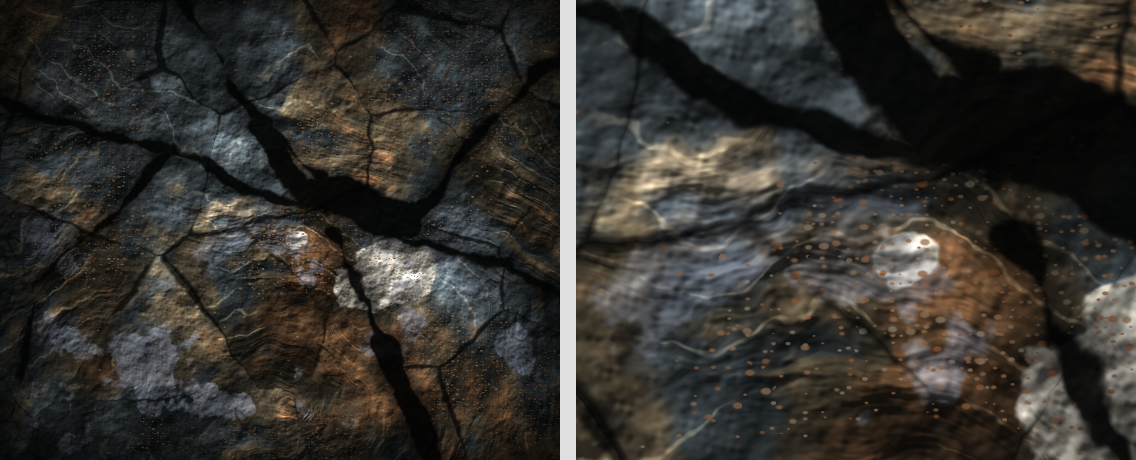
Left: the whole. Right: its middle third, enlarged.
Write a WebGL 2 fragment shader that draws this texture.

```glsl
#version 300 es
precision highp float;
// Dark fractured slate with folded bedding, rusty stains, quartz patches and grit.
uniform vec2 u_resolution;
out vec4 fragColor;

#define EXPOSURE 0.172
#define CONTRAST 3.4
#define RELIEF 1.25
#define STREAKS 32.0
#define VEINS 19.0
#define JOINT_SCALE 3.2
#define CRACK_WIDTH 0.005
#define GRIT_SCALE 95.0
#define SLATE vec3(0.92, 1.03, 1.09)
#define UMBER vec3(1.13, 0.99, 0.77)
#define RUST vec3(1.50, 0.94, 0.56)
#define QUARTZ vec3(0.60, 0.58, 0.54)

// Main fractures as segments: start xy, end xy
const vec4 FRACTURES[10] = vec4[10](
  vec4(.38, 1.02, .51, .81), vec4(.51, .81, .70, .62),
  vec4(1.24, .89, 1.02, .69), vec4(1.02, .69, .90, .49),
  vec4(-.02, .792, .37, .657), vec4(.37, .657, .72, .537),
  vec4(.72, .537, 1.24, .357), vec4(.37, .66, .08, .38),
  vec4(.08, .38, .02, .10), vec4(.72, .50, .82, .28));

float hash(vec2 p) {
  return fract(sin(dot(p, vec2(127.1, 311.7))) * 43758.5453);
}

float noise(vec2 p) {
  vec2 i = floor(p), f = fract(p);
  f = f * f * (3.0 - 2.0 * f);
  return mix(mix(hash(i), hash(i + vec2(1, 0)), f.x),
             mix(hash(i + vec2(0, 1)), hash(i + vec2(1, 1)), f.x), f.y);
}

float fbm(vec2 p) {
  float sum = 0.0, amp = 0.52;
  for (int i = 0; i < 5; i++) {
    sum += amp * noise(p);
    p = mat2(1.6, 1.2, -1.2, 1.6) * p + 5.3;
    amp *= 0.5;
  }
  return sum;
}

float segment(vec2 p, vec2 a, vec2 b) {
  vec2 ab = b - a;
  return length(p - a - ab * clamp(dot(p - a, ab) / dot(ab, ab), 0.0, 1.0));
}

// Layer coordinate: a lying fold below the main fracture, tilted beds above
float bedding(vec2 p, bool upper) {
  vec2 w = p + 0.32 * (vec2(fbm(p * 2.8), fbm(p * 2.8 + 17.0)) - 0.5);
  if (upper) return dot(w, vec2(0.38, 0.92)) + 0.10 * sin(w.x * 5.0);
  vec2 d = w - vec2(0.60, 0.13);
  d.x *= d.x < 0.0 ? 0.5 : 1.1;
  return length(d);
}

float streaks(vec2 p, float bed) {
  return fbm(vec2(bed * STREAKS, dot(p, vec2(9.0, 6.0))));
}

float height(vec2 p, bool upper, float layered) {
  return 0.016 * layered * streaks(p, bedding(p, upper)) + 0.036 * fbm(p * 13.0);
}

// Joint blocks: x edge distance, y random tone, z slant across the block
vec3 joints(vec2 p) {
  vec2 cell = floor(p), offset = vec2(0);
  float near = 9.0, second = 9.0, id = 0.0;
  for (int k = 0; k < 9; k++) {
    vec2 c = cell + vec2(k % 3 - 1, k / 3 - 1);
    vec2 to = p - c - vec2(hash(c), hash(c + 41.0));
    float d = length(to);
    if (d < near) { second = near; near = d; offset = to; id = hash(c + 7.0); }
    else second = min(second, d);
  }
  return vec3(second - near, id, dot(offset, vec2(cos(id * 40.0), sin(id * 40.0))));
}

float patchMask(vec2 p, vec2 center, vec2 radius) {
  float d = length((p - center) / radius) + 1.5 * (fbm(p * 16.0) - 0.5);
  return 1.0 - smoothstep(0.92, 1.02, d);
}

void main() {
  vec2 p = gl_FragCoord.xy / u_resolution.y;
  float px = 1.0 / u_resolution.y;
  vec2 rough = p + 0.05 * (vec2(fbm(p * 9.0), fbm(p * 9.0 + 31.0)) - 0.5);
  bool upper = rough.y > 0.785 - 0.346 * rough.x;

  // Smooth faces and layered zones, lit from the upper left
  float layered = mix(0.25, 1.0, smoothstep(0.40, 0.62, fbm(p * 3.2 + 9.0) + (upper ? -0.05 : 0.06)));
  float bed = bedding(p, upper), streak = streaks(p, bed), e = 0.0025;
  float h = height(p, upper, layered), grainTone = fbm(p * 26.0 + 4.0);
  vec2 slope = (vec2(height(p + vec2(e, 0), upper, layered), height(p + vec2(0, e), upper, layered)) - h) / e;
  float shade = clamp(1.0 + RELIEF * dot(slope, vec2(0.5, -0.85)), 0.4, 1.8);
  vec3 block = joints(mat2(0.95, 0.35, -0.5, 1.0) * rough * JOINT_SCALE + 2.0);
  float tone = 0.38 * layered * (streak - 0.5) + 0.40 * (fbm(p * 5.0 + 3.0) - 0.5) + 0.38 * (grainTone - 0.5);
  float light = EXPOSURE * exp(CONTRAST * tone) * shade * (mix(0.75, 1.25, block.y) + 0.4 * block.z);

  // Mineral stains
  float stain = fbm(p * 4.2 + 23.0) + 0.35 * layered * (streak - 0.5) + 0.15 * (grainTone - 0.5);
  vec3 tint = mix(SLATE, UMBER, smoothstep(0.44, 0.56, stain));
  tint = mix(tint, RUST, 0.6 * smoothstep(0.58, 0.70, stain));
  vec3 color = tint * light;

  // Thin broken veins following the beds
  float vein = abs(fract(bed * VEINS + 1.6 * fbm(p * 10.0)) - 0.5);
  vein = 1.0 - smoothstep(0.01, 0.05 + VEINS * px, vein);
  color += vec3(0.15, 0.13, 0.10) * vein * smoothstep(0.48, 0.66, fbm(p * 8.0 + 51.0)) * shade;

  // Quartz and scattered bluish crusts
  float quartz = max(patchMask(p, vec2(0.83, 0.405), vec2(0.105, 0.07)),
                     patchMask(p, vec2(0.645, 0.48), vec2(0.036, 0.026)));
  color = mix(color, QUARTZ * shade * (0.45 + 0.9 * grainTone), 0.9 * quartz);
  float crust = smoothstep(0.64, 0.70, fbm(p * 8.0 + 80.0) + 0.4 * (grainTone - 0.5));
  crust *= 1.0 - smoothstep(0.35, 0.65, p.y);
  color = mix(color, vec3(0.35, 0.37, 0.42) * shade, 0.6 * crust);

  // Grit in two sizes, gathered in drifts
  for (int k = 0; k < 2; k++) {
    vec2 g = p * GRIT_SCALE * (1.0 + 0.7 * float(k)), c = floor(g);
    vec2 center = 0.3 + 0.4 * vec2(hash(c + 3.0), hash(c + 13.0));
    float size = mix(0.10, 0.28, hash(c + 29.0));
    float grain = 1.0 - smoothstep(size - 0.1, size + 0.1, length((fract(g) - center) * vec2(0.8, 1.2)));
    float drift = 0.36 * smoothstep(0.46, 0.66, fbm(p * 4.5 + 67.0));
    vec3 sand = mix(vec3(0.42, 0.24, 0.12), vec3(0.42, 0.38, 0.33), hash(c + 57.0));
    color = mix(color, sand, 0.75 * grain * step(hash(c + 91.0), drift));
  }

  // Joints and hairline creases
  float joint = smoothstep(0.0, 0.04, block.x + 0.12 * (fbm(p * 9.0 + 5.0) - 0.45));
  float crease = abs(fbm(rough * 3.5 + 61.0) - 0.5) + 0.03 * noise(p * 6.0);
  color *= mix(0.3, 1.0, joint) * mix(0.5, 1.0, smoothstep(0.003, 0.016, crease));

  // Open fractures and the central hollow
  float gap = segment(rough, vec2(0.57, 0.73), vec2(0.66, 0.60)) - 0.014;
  gap = min(gap, segment(rough, vec2(0.67, 0.585), vec2(0.89, 0.52)) - 0.03);
  gap = min(gap, segment(rough, vec2(0.83, 0.25), vec2(0.95, -0.02)) - 0.018);
  for (int i = 0; i < 10; i++)
    gap = min(gap, segment(rough, FRACTURES[i].xy, FRACTURES[i].zw));
  gap += 0.03 * (fbm(p * 20.0 + 15.0) - 0.5) - CRACK_WIDTH * 2.0 * noise(p * 7.0 + 11.0);
  color *= mix(0.12, 1.0, smoothstep(-px, 0.007, gap)) * mix(0.6, 1.0, smoothstep(0.0, 0.05, gap));

  // Pool of light fading into the corners
  float pool = smoothstep(0.90, 0.12, length((p - vec2(0.70, 0.44)) * vec2(0.85, 1.0)));
  vec2 border = smoothstep(vec2(-0.06), vec2(0.15), min(p, vec2(u_resolution.x * px, 1.0) - p));
  color *= mix(0.55, 1.25, pool) * mix(0.35, 1.0, border.x * border.y);
  fragColor = vec4(clamp(color + vec3(0.006, 0.009, 0.008), 0.0, 1.0), 1.0);
}
```
